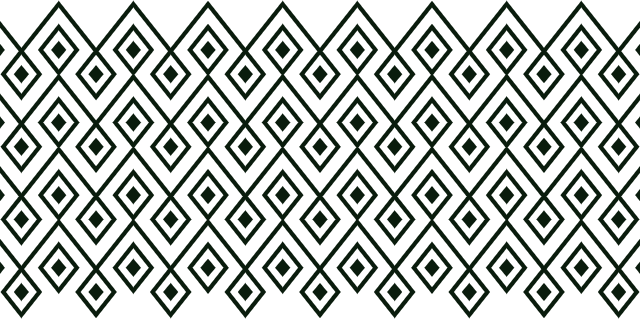
This pattern is drawn by a WebGL 2 fragment shader. Its source:

```glsl
#version 300 es
precision highp float;
// Draws a border of nested dark green diamonds hung between stacked zigzag lines on white.

uniform vec2 u_resolution;
out vec4 fragColor;

// Lengths are fractions of the canvas height; y is measured down from the top.
const vec3 PAPER = vec3(1.0);
const vec3 INK = vec3(0.04, 0.11, 0.05);
const vec2 PERIOD = vec2(0.2333, 0.2269);
const float ROWS = 4.0;
const float STROKE = 0.0132;
const vec2 RING_HALF = vec2(0.0651, 0.0820);  // outer half size
const vec2 DOT_HALF = vec2(0.0238, 0.0283);
const float UPPER_Y = 0.1560;                 // first diamond under a peak
const float LOWER_Y = 0.2318;                 // first diamond under a valley
const float PEAK_Y = 0.0130;
const float ZIGZAG_DROP = 0.1470;             // peak to valley

// Signed distance to a rhombus, exact along its sides, with pointed corners.
float rhombus(vec2 p, vec2 halfSize) {
    vec2 q = abs(p) / halfSize;
    return (q.x + q.y - 1.0) * halfSize.x * halfSize.y / length(halfSize);
}

// Offset from the nearest row, limited to the rows that exist.
float rowOffset(float y, float firstY) {
    float row = clamp(round((y - firstY) / PERIOD.y), 0.0, ROWS - 1.0);
    return y - firstY - row * PERIOD.y;
}

// Offset from the nearest column.
float columnOffset(float x) {
    return x - PERIOD.x * round(x / PERIOD.x);
}

// Outlined diamond with a solid one at its centre.
float nestedDiamond(vec2 p) {
    float ring = abs(rhombus(p, RING_HALF) + 0.5 * STROKE) - 0.5 * STROKE;
    return min(ring, rhombus(p, DOT_HALF));
}

// Stacked zigzag lines with peaks at x = 0.
float zigzag(float x, float y) {
    float slope = ZIGZAG_DROP / (0.5 * PERIOD.x);
    float dy = rowOffset(y, PEAK_Y + slope * abs(x));
    return abs(dy) / sqrt(1.0 + slope * slope) - 0.5 * STROKE;
}

void main() {
    vec2 p = vec2(gl_FragCoord.x - 0.5 * u_resolution.x,
                  u_resolution.y - gl_FragCoord.y) / u_resolution.y;

    // Valley columns pass through the centre; peak columns lie half a period away.
    float valleyX = columnOffset(p.x);
    float peakX = columnOffset(p.x - 0.5 * PERIOD.x);

    float d = zigzag(peakX, p.y);
    d = min(d, nestedDiamond(vec2(peakX, rowOffset(p.y, UPPER_Y))));
    d = min(d, nestedDiamond(vec2(valleyX, rowOffset(p.y, LOWER_Y))));

    // One pixel of edge smoothing.
    float coverage = clamp(0.5 - d * u_resolution.y, 0.0, 1.0);
    fragColor = vec4(mix(PAPER, INK, coverage), 1.0);
}
```
